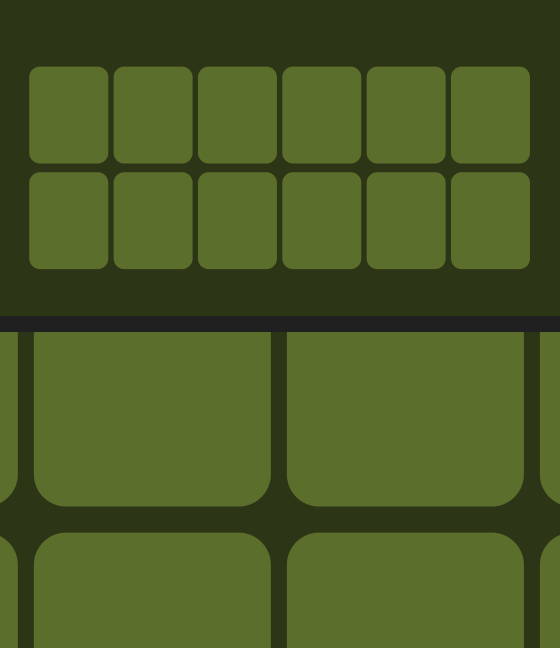
Top, the full canvas; bottom, a detail of the centre.
Give the GLSL for this pattern, as a Shadertoy shader.

```glsl
// Two rows of six flat green rounded tiles on a dark olive ground.
// Space is folded to the nearest tile of a bounded grid, then one
// rounded-box distance gives the tile shape with a soft edge.

const vec3 GROUND = vec3(0.173, 0.207, 0.085);
const vec3 TILE = vec3(0.361, 0.431, 0.169);

// All lengths are fractions of the canvas height.
const vec2 GRID_COUNT = vec2(6.0, 2.0);
const vec2 GRID_OFFSET = vec2(-0.0012, -0.0312);
const vec2 PITCH = vec2(0.2669, 0.3342);
const vec2 TILE_SIZE = vec2(0.25, 0.3067);
const float CORNER_RADIUS = 0.034;

// Signed distance to a box with rounded corners, centred on the origin.
float roundedBox(vec2 p, vec2 halfSize, float radius) {
    vec2 q = abs(p) - halfSize + radius;
    return length(max(q, 0.0)) + min(max(q.x, q.y), 0.0) - radius;
}

// Position relative to the nearest cell centre of a centred, finite grid.
vec2 foldToGrid(vec2 p, vec2 pitch, vec2 count) {
    vec2 middle = 0.5 * (count - 1.0);
    vec2 cell = clamp(floor(p / pitch + 0.5 * count), vec2(0.0), count - 1.0);
    return p - (cell - middle) * pitch;
}

// Coverage of a shape, blended over one pixel.
float coverage(float dist, float pixel) {
    return clamp(0.5 - dist / pixel, 0.0, 1.0);
}

void mainImage(out vec4 fragColor, in vec2 fragCoord) {
    float pixel = 1.0 / iResolution.y;
    vec2 p = (fragCoord - 0.5 * iResolution.xy) * pixel - GRID_OFFSET;

    vec2 local = foldToGrid(p, PITCH, GRID_COUNT);
    float dist = roundedBox(local, 0.5 * TILE_SIZE, CORNER_RADIUS);

    fragColor = vec4(mix(GROUND, TILE, coverage(dist, pixel)), 1.0);
}
```
